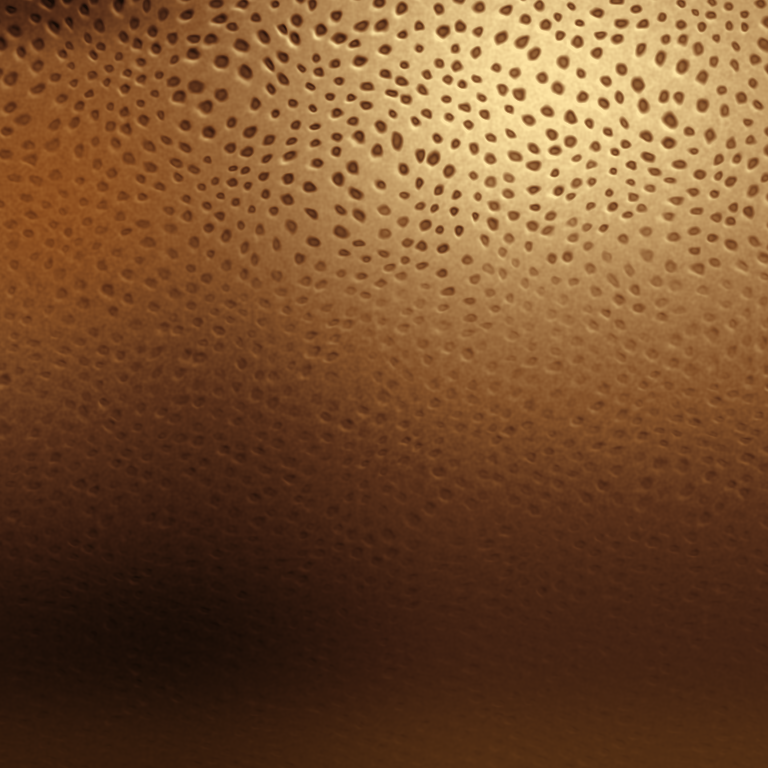
A three.js fragment shader for this texture:

```glsl
// Dimpled bronze leather lit by a golden glow at the upper right.
varying vec2 vUv;

const float PIT_COUNT = 34.0;              // pits across
const float ROW_PACKING = 1.13;            // rows lie closer than columns
const float GRID_ANGLE = 0.42;
const float FORESHORTEN = 0.6;             // extra row density towards the bottom
const float PIT_JITTER = 0.42;
const float PIT_RADIUS = 0.28;             // in grid cells
const float PIT_DARKNESS = 2.9;            // in steps of the bronze ramp
const vec2  LIGHT_DIR = vec2(0.55, 0.83);
const vec2  GLOW_POS = vec2(0.70, 0.88);
const vec2  GLOW_SIZE = vec2(0.34, 0.25);
const vec2  AMBER_POS = vec2(0.06, 0.74);
const vec2  AMBER_SIZE = vec2(0.18, 0.17);
const vec3  AMBER_TINT = vec3(1.06, 0.95, 0.74);

vec2 hash2(vec2 p) {
  vec3 q = fract(p.xyx * vec3(0.1031, 0.1030, 0.0973));
  q += dot(q, q.yzx + 33.33);
  return fract((q.xx + q.yz) * q.zy);
}

float gradientNoise(vec2 p) {
  vec2 i = floor(p), f = fract(p);
  vec2 u = f * f * f * (f * (f * 6.0 - 15.0) + 10.0);
  vec2 e = vec2(0.0, 1.0);
  float a = dot(hash2(i) * 2.0 - 1.0, f);
  float b = dot(hash2(i + e.yx) * 2.0 - 1.0, f - e.yx);
  float c = dot(hash2(i + e.xy) * 2.0 - 1.0, f - e.xy);
  float d = dot(hash2(i + e.yy) * 2.0 - 1.0, f - e.yy);
  return mix(mix(a, b, u.x), mix(c, d, u.x), u.y);
}

float softSpot(vec2 p, vec2 center, vec2 size) {
  vec2 d = (p - center) / size;
  return exp(-dot(d, d));
}

// Staggered, scattered pits: x = dark floor mask, y = lit and shaded rims
vec2 pitField(vec2 p, vec2 light) {
  float mask = 0.0, rims = 0.0;
  for (int j = -1; j <= 1; j++) {
    float row = floor(p.y) + float(j);
    float shift = 0.5 * mod(row, 2.0);
    for (int i = -1; i <= 1; i++) {
      vec2 cell = vec2(floor(p.x - shift) + float(i), row);
      vec2 rnd = hash2(cell + 7.0);
      vec2 center = cell + vec2(0.5 + shift, 0.5) + (rnd - 0.5) * PIT_JITTER;
      vec2 d = p - center;
      float radius = PIT_RADIUS * mix(0.85, 1.15, fract(rnd.x * 7.3 + rnd.y));
      float dist = length(d) / radius;
      float floorTone = mix(0.75, 1.0, smoothstep(0.1, 0.6, dist));
      mask = max(mask, floorTone * (1.0 - smoothstep(0.5, 1.2, dist)));
      float facing = -dot(d, light) / (length(d) + 0.05);
      float rimAt = facing > 0.0 ? 1.15 : 0.75;
      float band = exp(-5.0 * (dist - rimAt) * (dist - rimAt));
      rims += facing * abs(facing) * band * mix(0.4, 1.5, rnd.y);
    }
  }
  return vec2(mask, rims);
}

// Broad light and shade, in ramp steps from 0 to 6
float lightTone(vec2 uv) {
  float tone = 0.5 + 2.5 * smoothstep(0.15, 0.8, uv.y);
  tone += 0.85 * smoothstep(0.2, 0.65, uv.x);
  tone += 0.6 * softSpot(uv, vec2(0.0, 0.48), vec2(0.2));
  tone += 2.2 * softSpot(uv, GLOW_POS, GLOW_SIZE);
  tone += 0.3 * softSpot(uv, vec2(0.8, 0.46), vec2(0.35, 0.16));
  tone -= 0.4 * softSpot(uv, vec2(0.22, 0.18), vec2(0.3, 0.1));
  tone -= 1.6 * smoothstep(0.91, 1.0, uv.y) * (1.0 - smoothstep(0.0, 0.36, uv.x));
  return tone + 0.45 * (1.0 - smoothstep(0.0, 0.14, uv.y));
}

vec3 bronzeRamp(float t) {
  vec3 c = mix(vec3(0.09, 0.045, 0.02), vec3(0.22, 0.11, 0.06), clamp(t, 0.0, 1.0));
  c = mix(c, vec3(0.35, 0.19, 0.10), clamp(t - 1.0, 0.0, 1.0));
  c = mix(c, vec3(0.52, 0.32, 0.16), clamp(t - 2.0, 0.0, 1.0));
  c = mix(c, vec3(0.65, 0.47, 0.28), clamp(t - 3.0, 0.0, 1.0));
  c = mix(c, vec3(0.79, 0.64, 0.42), clamp(t - 4.0, 0.0, 1.0));
  return mix(c, vec3(0.96, 0.85, 0.60), clamp(t - 5.0, 0.0, 1.2));
}

void main() {
  vec2 uv = vUv;
  float amber = softSpot(uv, AMBER_POS, AMBER_SIZE);

  // Foreshortened, turned and gently warped grid
  float away = 1.0 - uv.y;
  vec2 p = PIT_COUNT * vec2(uv.x, uv.y - FORESHORTEN * away * away * away / 3.0);
  p += 1.1 * vec2(gradientNoise(p * 0.2), gradientNoise(p * 0.2 + 41.0));
  p += 0.14 * vec2(gradientNoise(p * 2.1 + 13.0), gradientNoise(p * 2.1 + 71.0));
  float ca = cos(GRID_ANGLE), sa = sin(GRID_ANGLE);
  mat2 turn = mat2(ca, sa, -sa, ca);
  vec2 pits = pitField(turn * p * vec2(1.0, ROW_PACKING) + 80.0, turn * LIGHT_DIR);

  // Pits are deep at the top and fade to soft creases below
  float patchy = clamp(0.85 + 1.1 * gradientNoise(p * 0.6 + 23.0), 0.2, 1.6);
  float deep = smoothstep(0.56, 0.82, uv.y + 0.14 * gradientNoise(uv * 11.0));
  deep *= mix(0.35, 1.0, smoothstep(0.1, 0.6, uv.x)) * (1.0 - 0.75 * amber);
  deep *= 1.0 - 0.35 * smoothstep(0.78, 1.0, uv.x);
  float darkness = PIT_DARKNESS * deep + 0.3 * patchy * smoothstep(0.1, 0.5, uv.y);
  float relief = mix(0.2, 0.75, smoothstep(0.08, 0.6, uv.y)) * patchy;
  relief += 0.9 * smoothstep(0.65, 0.95, uv.y) * (1.0 - smoothstep(0.3, 0.65, uv.x));
  relief *= 1.0 - 0.65 * amber;

  // Fine skin texture
  float grain = 0.45 * gradientNoise(p * 2.6) + 0.5 * gradientNoise(uv * 190.0);
  grain *= mix(0.25, 0.7, smoothstep(0.1, 0.5, uv.y));

  float tone = lightTone(uv) - darkness * pits.x + relief * pits.y + grain;
  vec3 color = bronzeRamp(tone) * mix(vec3(1.0), AMBER_TINT, amber);
  color *= mix(vec3(1.0, 1.04, 0.82), vec3(1.0), smoothstep(0.0, 0.18, uv.y));
  gl_FragColor = vec4(color, 1.0);
}
```
